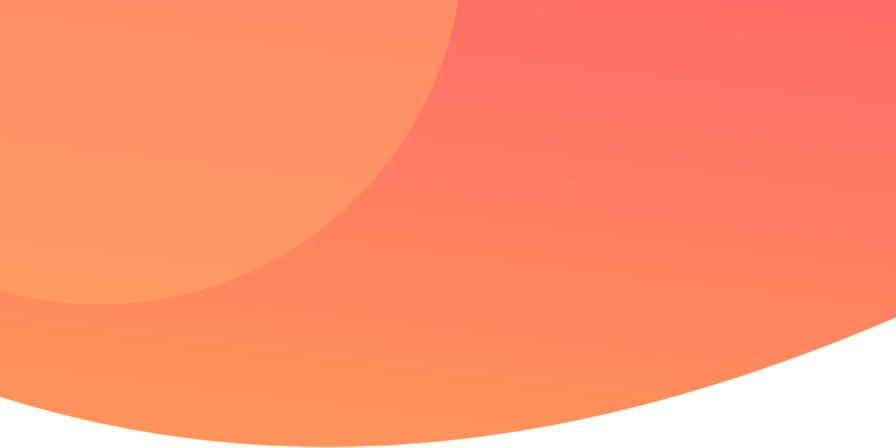
Give the GLSL for this background, as a WebGL 1 fragment shader.

```glsl
precision highp float;
// Coral-to-orange gradient sheet with a curved lower edge and a pale disc at upper left.

uniform vec2 u_resolution;

const vec3 ORANGE = vec3(1.0, 0.58, 0.355);
const vec3 CORAL = vec3(1.0, 0.42, 0.40);
const vec3 APRICOT = vec3(1.0, 0.66, 0.415);
const vec3 WHITE = vec3(1.0);

// Coverage of the inside (negative side) of a distance field
float coverage(float dist, float pixel) {
  return 1.0 - smoothstep(-0.75 * pixel, 0.75 * pixel, dist);
}

float circleDistance(vec2 p, vec2 center, float radius) {
  return length(p - center) - radius;
}

// Approximate distance to a lopsided bowl: y = low.y + bend * d^2 + skew * d^3
float bowlDistance(vec2 p, vec2 low, float bend, float skew) {
  float d = p.x - low.x;
  float height = low.y + d * d * (bend + skew * d);
  float slope = d * (2.0 * bend + 3.0 * skew * d);
  return (height - p.y) / sqrt(1.0 + slope * slope);
}

// Slightly tilted vertical gradient
vec3 sheetColor(vec2 p, float tilt) {
  float t = (p.y + tilt * p.x - 0.09) / 1.15;
  return mix(ORANGE, CORAL, clamp(t, 0.0, 1.0));
}

void main() {
  // Canvas height is one unit
  vec2 p = gl_FragCoord.xy / u_resolution.y;
  float pixel = 1.0 / u_resolution.y;

  // Gradient with the half-transparent disc on top
  vec3 color = sheetColor(p, 0.12);
  float disc = circleDistance(p, vec2(0.2214, 1.1333), 0.813);
  color = mix(color, APRICOT, 0.5 * coverage(disc, pixel));

  // White below the curved edge
  float sheet = bowlDistance(p, vec2(0.729, 0.0026), 0.1991, -0.0158);
  color = mix(WHITE, color, coverage(sheet, pixel));

  gl_FragColor = vec4(color, 1.0);
}
```
